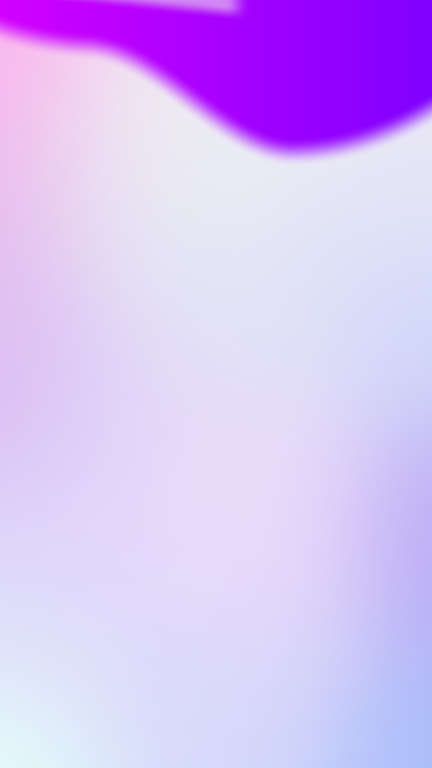
Write a Shadertoy shader that draws this background.

```glsl
// A soft pastel mesh gradient under a violet wave that hangs from the top edge.
// The gradient is a normalised blend of Gaussian colour glows; the wave is a
// height curve with a blurred rim, crossed by one pale streak at the top.

const float GLOW_RADIUS = 0.165;
const float RIM_BLUR = 0.019;

// Adds one colour glow; rgb holds the weighted colour, a holds the weight.
void addGlow(inout vec4 sum, vec2 p, vec2 center, vec3 color) {
    vec2 d = (p - center) * vec2(0.5625, 1.0) / GLOW_RADIUS;
    sum += vec4(color, 1.0) * exp(-dot(d, d));
}

vec3 pastelMesh(vec2 p) {
    vec4 sum = vec4(0.0);
    // Lower band: mint corner to blue corner
    addGlow(sum, p, vec2(-0.02, -0.02), vec3(0.90, 1.00, 0.98));
    addGlow(sum, p, vec2(0.50, 0.00), vec3(0.83, 0.85, 0.98));
    addGlow(sum, p, vec2(1.02, 0.00), vec3(0.66, 0.74, 0.98));
    addGlow(sum, p, vec2(0.03, 0.22), vec3(0.87, 0.86, 0.98));
    addGlow(sum, p, vec2(0.52, 0.17), vec3(0.87, 0.85, 0.98));
    // Middle band: orchid side, rosy center, violet side
    addGlow(sum, p, vec2(0.02, 0.49), vec3(0.85, 0.73, 0.96));
    addGlow(sum, p, vec2(0.30, 0.39), vec3(0.89, 0.84, 0.98));
    addGlow(sum, p, vec2(0.58, 0.33), vec3(0.95, 0.87, 0.98));
    addGlow(sum, p, vec2(1.05, 0.30), vec3(0.72, 0.66, 0.96));
    addGlow(sum, p, vec2(0.55, 0.54), vec3(0.88, 0.88, 0.97));
    addGlow(sum, p, vec2(1.02, 0.59), vec3(0.82, 0.85, 0.98));
    // Upper band: pink side to near white
    addGlow(sum, p, vec2(-0.04, 0.71), vec3(0.90, 0.73, 0.93));
    addGlow(sum, p, vec2(-0.04, 0.93), vec3(0.99, 0.69, 0.93));
    addGlow(sum, p, vec2(0.40, 0.70), vec3(0.90, 0.92, 0.96));
    addGlow(sum, p, vec2(0.38, 0.86), vec3(0.94, 0.94, 0.95));
    addGlow(sum, p, vec2(0.98, 0.81), vec3(0.92, 0.91, 0.96));
    return sum.rgb / sum.a;
}

// Height of the wave's lower rim: left shelf, long drop, right rise.
float waveHeight(float x) {
    float shelf = max(1.0 - x / 0.25, 0.0);
    float rise = max(x - 0.67, 0.0);
    return 0.939 + 0.024 * shelf * shelf
         - 0.137 * smoothstep(0.20, 0.68, x) + 0.52 * rise * rise;
}

// Coverage of the wave, with the rim blur measured across its slope.
float waveMask(vec2 p) {
    float h = 0.01;
    float slope = (waveHeight(p.x + h) - waveHeight(p.x - h)) / (2.0 * h * 0.5625);
    float d = (p.y - waveHeight(p.x)) / sqrt(1.0 + slope * slope);
    return smoothstep(-RIM_BLUR, RIM_BLUR, d);
}

// Pale wedge along the top edge, thicker towards its right end.
float streakMask(vec2 p) {
    float lowerEdge = 0.060 * (p.x - 0.25);
    float body = smoothstep(-0.010, 0.010, lowerEdge - (1.0 - p.y));
    return body * (1.0 - smoothstep(0.52, 0.58, p.x));
}

void mainImage(out vec4 fragColor, in vec2 fragCoord) {
    vec2 p = fragCoord / iResolution.xy;
    vec3 violet = vec3(0.82 - 0.32 * p.x, 0.0, 1.0);
    vec3 paleOrchid = vec3(0.84, 0.58, 0.95);

    vec3 wave = mix(violet, paleOrchid, 0.9 * streakMask(p));
    vec3 color = mix(pastelMesh(p), wave, waveMask(p));
    fragColor = vec4(color, 1.0);
}
```
